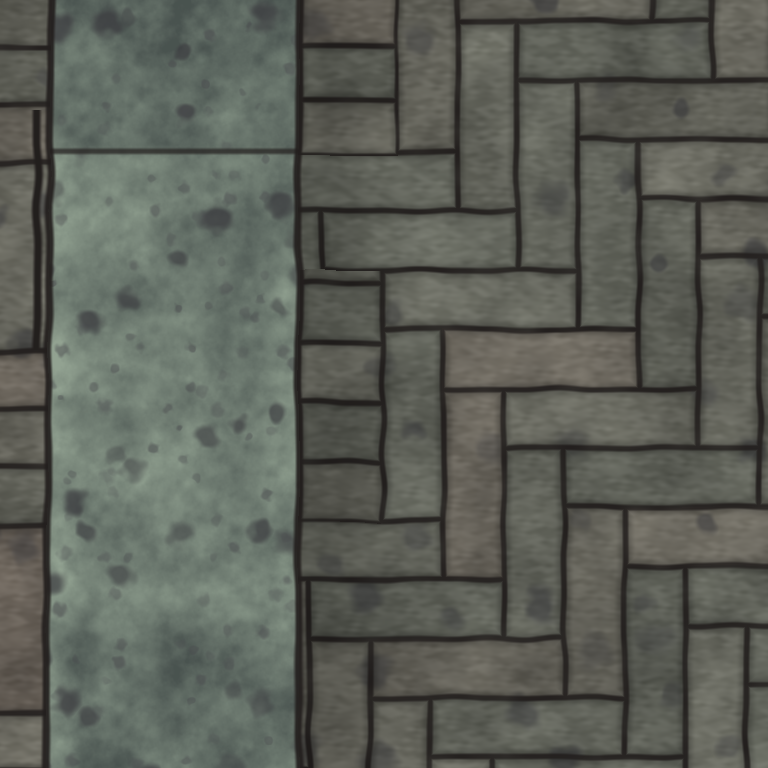
Write a WebGL 2 fragment shader that draws this texture.

```glsl
#version 300 es
precision highp float;
// Weathered paving: herringbone bricks beside a pale mossy stone slab and a narrow brick edging.
uniform vec2 u_resolution;
out vec4 fragColor;

const float EDGING_X = 0.063, SLAB_END_X = 0.389, SLAB_JOINT_Y = 0.197;
const vec2 BRICK_WIDTH = vec2(0.0789, 0.0771);
const vec2 WEAVE_ORIGIN = vec2(0.4985, 0.352);
const float BRICK_RATIO = 3.22;
const vec3 JOINT = vec3(0.135, 0.12, 0.115);
const vec3 GREY_BRICK = vec3(0.385, 0.395, 0.36);
const vec3 WARM_BRICK = vec3(0.43, 0.40, 0.365);
const vec3 SLAB_DARK = vec3(0.32, 0.36, 0.34);
const vec3 SLAB_LIGHT = vec3(0.54, 0.60, 0.54);
const vec3 LICHEN = vec3(0.20, 0.20, 0.215);

float hash(vec2 p) {
  return fract(sin(dot(p, vec2(127.1, 311.7))) * 43758.55);
}

float noise(vec2 p) {
  vec2 i = floor(p), f = fract(p);
  f = f * f * (3.0 - 2.0 * f);
  return mix(mix(hash(i), hash(i + vec2(1, 0)), f.x),
             mix(hash(i + vec2(0, 1)), hash(i + vec2(1, 1)), f.x), f.y);
}

float fbm(vec2 p) {
  float sum = 0.0, amp = 0.5;
  for (int i = 0; i < 4; i++) {
    sum += amp * noise(p);
    p = mat2(1.6, 1.2, -1.2, 1.6) * p + 7.3;
    amp *= 0.5;
  }
  return sum / 0.9375;
}

// Distance from a point inside a box to its nearest side
float inset(vec2 p, vec2 size) {
  vec2 d = min(p, size - p);
  return min(d.x, d.y);
}

// Scattered round stains with ragged rims
float stains(vec2 p, float scale, float density) {
  vec2 q = p * scale, cell = floor(q);
  float cover = 0.0;
  for (int y = -1; y <= 1; y++)
    for (int x = -1; x <= 1; x++) {
      vec2 c = cell + vec2(x, y);
      vec2 centre = c + vec2(hash(c + 3.1), hash(c + 8.7));
      float radius = mix(0.12, 0.29, hash(c + 5.5));
      float d = length(q - centre) + 0.16 * (noise(q * 6.0) - 0.5);
      float spot = 1.0 - smoothstep(radius * 0.45, radius * 1.2, d);
      cover = max(cover, spot * step(hash(c), density) * mix(0.45, 1.0, hash(c + 1.9)));
    }
  return cover;
}

// Each brick layout returns (distance to joint, id.x, id.y)
vec3 herringbone(vec2 p) {
  vec2 q = (p - WEAVE_ORIGIN) / BRICK_WIDTH;
  for (int m = -3; m <= 3; m++) {
    vec2 c = q - float(m) * BRICK_RATIO * vec2(1, -1);
    vec2 k = floor(c);
    vec2 flat_ = c - k.yy;
    vec2 upright = c - vec2(k.x, k.x + 1.0);
    if (flat_.x >= 0.0 && flat_.x < BRICK_RATIO)
      return vec3(inset(flat_, vec2(BRICK_RATIO, 1)) * BRICK_WIDTH.y, k.y, float(m));
    if (upright.y >= 0.0 && upright.y < BRICK_RATIO)
      return vec3(inset(upright, vec2(1, BRICK_RATIO)) * BRICK_WIDTH.y, k.x + 40.0, float(m));
  }
  return vec3(0);
}

vec3 stackedRows(vec2 p, float right, float bottom, float height) {
  float row = (p.y - bottom) / height;
  vec2 local = vec2(p.x - SLAB_END_X, fract(row) * height);
  return vec3(inset(local, vec2(right - SLAB_END_X, height)), floor(row), right * 90.0);
}

vec3 edging(vec2 p) {
  float t = (p.y - 0.212) / 0.471, y = fract(t) * 0.471;
  float row = y < 0.246 ? 0.0 : 1.0 + floor((y - 0.246) / 0.075);
  float d = row < 0.5 ? min(y, 0.246 - y) : min(mod(y - 0.246, 0.075), 0.075 - mod(y - 0.246, 0.075));
  return vec3(d, row, floor(t));
}

vec3 brickColour(vec2 p, vec3 brick, float warmth) {
  float tone = hash(brick.yz + 2.3);
  vec3 col = mix(GREY_BRICK, WARM_BRICK, clamp(warmth + 0.7 * tone * tone, 0.0, 1.0));
  col *= 0.93 + 0.12 * hash(brick.yz + 6.1);
  col *= 0.80 + 0.40 * fbm(p * 16.0);
  col += 0.07 * (noise(mat2(70, 45, -110, 160) * p) - 0.5);
  col = mix(col, LICHEN, 0.55 * stains(p + 0.37, 11.0, 0.42));
  float depth = 0.75 + 0.25 * noise(p * 35.0);
  col *= mix(0.79, 1.0, smoothstep(0.002, 0.014, brick.x));
  return mix(col, JOINT, depth * (1.0 - smoothstep(0.0015, 0.0055, brick.x)));
}

vec3 slabColour(vec2 p) {
  float light = 0.53 + 1.1 * (fbm(p * 13.0) - 0.5) + 0.55 * (fbm(p * 65.0 + 4.0) - 0.5);
  light += 0.13 * exp(-pow((p.y - 0.56) / 0.16, 2.0));
  light -= 0.34 * (1.0 - smoothstep(SLAB_JOINT_Y - 0.01, SLAB_JOINT_Y + 0.01, p.y));
  light -= 0.32 * smoothstep(0.76, 0.85, p.y) * smoothstep(0.06, 0.12, p.x);
  light += 0.20 * (1.0 - smoothstep(0.07, 0.11, p.x));
  vec3 col = mix(SLAB_DARK, SLAB_LIGHT, clamp(light, -0.15, 1.15));
  col = mix(col, LICHEN + 0.03, 0.75 * stains(p, 13.0, 0.55));
  col = mix(col, LICHEN + 0.08, 0.5 * stains(p + 0.6, 27.0, 0.4));
  return mix(col, JOINT, 0.7 * (1.0 - smoothstep(0.001, 0.006, abs(p.y - SLAB_JOINT_Y))));
}

void main() {
  vec2 uv = gl_FragCoord.xy / u_resolution;
  vec2 p = vec2(uv.x, 1.0 - uv.y);
  // Uneven joints
  vec2 w = p + 0.005 * (vec2(noise(p * 22.0), noise(p * 22.0 + 31.0)) - 0.5);
  float leftJoint = EDGING_X + 0.004 - 0.008 * p.y;
  vec3 col;
  if (w.x < leftJoint) {
    vec3 brick = edging(w);
    col = brickColour(p, brick, brick.y < 0.5 && brick.z > 0.5 ? 0.8 : 0.15);
    float gap = step(0.143, p.y) * step(p.y, 0.456);
    col = mix(col, JOINT, gap * (1.0 - smoothstep(0.002, 0.008, abs(w.x - 0.049))));
  } else if (w.x < SLAB_END_X) {
    col = slabColour(p);
  } else {
    vec3 brick = herringbone(w);
    if (w.x < 0.518 && w.y < 0.202) brick = stackedRows(w, 0.518, 0.202, 0.071);
    if (w.x < 0.4985 && w.y > 0.352 && w.y < 0.68) brick = stackedRows(w, 0.4985, 0.68, 0.078);
    col = brickColour(p, brick, 0.0) * mix(0.86, 1.0, smoothstep(0.42, 0.56, p.x));
  }
  // Long joints on both sides of the slab
  float side = min(abs(w.x - leftJoint), abs(w.x - SLAB_END_X));
  col = mix(col, JOINT, 0.92 * (1.0 - smoothstep(0.002, 0.0075, side)));
  fragColor = vec4(col, 1.0);
}
```
